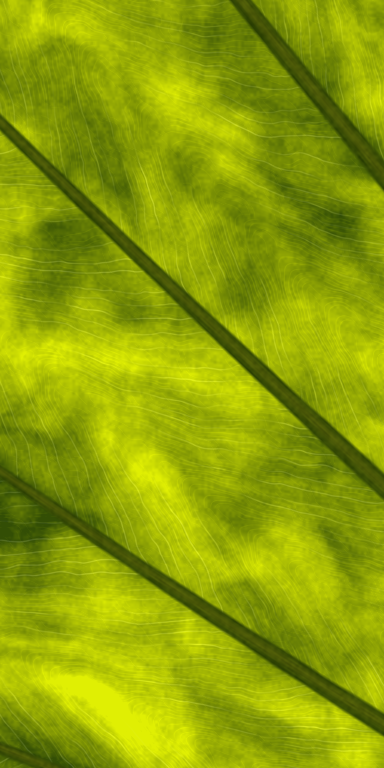
Write a WebGL 2 fragment shader that draws this texture.

```glsl
#version 300 es
precision highp float;
// A backlit green leaf: dark diagonal ribs, thin pale side veins and blotchy light.
// The ribs are level lines of a smooth field k(x, y); veins and streaks
// follow curved coordinates between them, over layered value noise.
uniform vec2 u_resolution;
out vec4 fragColor;

#define RIB_WIDTH 0.015     // half width at the left edge
#define RIB_GROWTH 0.010    // added half width at the right edge
#define VEIN_DENSITY 17.0   // side veins per unit of rib length
#define VEIN_WIDTH 0.0012
#define VEIN_GAIN 0.12
#define VEIN_BEND 0.34      // how far veins sweep along the ribs
#define SWEEP_CENTRE 0.42   // where veins run parallel to the ribs
#define BASE_TONE 0.572
#define BLOTCH_GAIN 0.80
#define STREAK_GAIN 0.28
#define PATCH_GAIN 0.36
#define GRAIN_GAIN 0.10

float hash(vec2 p) {
    vec3 q = fract(p.xyx * vec3(0.1031, 0.1030, 0.0973));
    q += dot(q, q.yzx + 33.33);
    return fract((q.x + q.y) * q.z);
}

float noise(vec2 p) {
    vec2 i = floor(p), f = fract(p);
    f = f * f * (3.0 - 2.0 * f);
    return mix(mix(hash(i), hash(i + vec2(1, 0)), f.x),
               mix(hash(i + vec2(0, 1)), hash(i + vec2(1, 1)), f.x), f.y);
}

float fbm(vec2 p) {
    float sum = 0.0, amp = 0.533;
    for (int i = 0; i < 4; i++) {
        sum += amp * noise(p);
        p = mat2(1.6, 1.2, -1.2, 1.6) * p + 7.3;
        amp *= 0.5;
    }
    return sum;
}

// Rib index k, whole on each rib, and signed distance to the nearest rib.
// Rib k is the line y = 0.052 + 0.625 k + 0.095 k^2 - (0.4 + 0.29 k) x.
vec2 ribField(vec2 p) {
    p.y -= 0.03 * p.x * p.x;
    float b = 0.625 - 0.29 * p.x;
    float c = 0.052 - 0.4 * p.x - p.y;
    float root = sqrt(max(b * b - 0.38 * c, 0.01));
    float k = (root - b) / 0.19;
    float slope = length(vec2(0.4 + 0.29 * k, 1.0)) / root;
    return vec2(k, (k - round(k)) / slope);
}

// Lines at unevenly spaced steps of phase: (coverage, groove, line number)
vec3 veinLines(float phase, float density, float width, float px) {
    float id = floor(phase);
    float jitter = 0.5 * (hash(vec2(id, 9.0)) - 0.5);
    float d = abs(fract(phase) - 0.5 - jitter) / density;
    float line = 1.0 - smoothstep(width - 0.5 * px, width + 0.9 * px, d);
    return vec3(line, exp(-pow(d / 0.008, 2.0)), id);
}

void main() {
    vec2 p = gl_FragCoord.xy / u_resolution.x;
    float px = 1.0 / u_resolution.x;
    vec2 rib = ribField(p);
    float k = rib.x, across = fract(k);
    float along = dot(p, vec2(0.72, -0.69));
    float offCentre = across - SWEEP_CENTRE;
    float sweep = along - VEIN_BEND * log(length(vec2(offCentre, 0.12)));

    // Broad light and shade, brighter midway between ribs
    vec2 drift = vec2(noise(p * 5.0), noise(p * 5.0 + 19.0)) - 0.5;
    float blotch = fbm(vec2(along * 3.0, k * 3.4) + drift * 0.9 + 4.0);
    float streak = fbm(vec2(sweep * 7.0, k * 3.5) + drift + 31.0);
    float patches = fbm(p * 6.5 + drift * 1.5 + 63.0);
    float glow = exp(-offCentre * offCentre * 22.0) - 0.36;
    float tone = BASE_TONE + BLOTCH_GAIN * (blotch - 0.5) + STREAK_GAIN * (streak - 0.5)
               + PATCH_GAIN * (patches - 0.5) + 0.16 * glow;

    // Side veins, dissolving where they run alongside each other
    float phase = sweep * VEIN_DENSITY + 1.1 * noise(p * 6.0) + 0.35 * noise(p * 19.0)
                + 0.10 * noise(p * 45.0);
    float density = max(length(vec2(dFdx(phase), dFdy(phase))) / px, 1.0);
    vec3 vein = veinLines(phase, density, VEIN_WIDTH, px);
    float strength = mix(0.4, 1.0, hash(vec2(vein.z + 57.0, floor(k))));
    strength *= smoothstep(0.2, 0.55, noise(p * 13.0 + 80.0)) * 0.7 + 0.3;
    strength *= smoothstep(0.03, 0.17, abs(offCentre));
    if (mod(vein.z, 2.0) > 0.5) strength *= smoothstep(0.10, 0.32, abs(offCentre));

    // Faint veinlets between them, and short links across
    float breaks = smoothstep(0.40, 0.65, noise(p * 17.0 + 40.0));
    float finePhase = phase * 2.7 + 0.9 * noise(p * 28.0);
    vec3 fine = veinLines(finePhase, density * 2.7, 0.0008, px);
    float linkPhase = k * 24.0 + 1.6 * noise(p * 24.0 + 11.0) + hash(vec2(vein.z, 3.0));
    float links = veinLines(linkPhase, 34.0, 0.0008, px).x;
    float veinlets = fine.x * breaks + 0.6 * links * (1.0 - breaks);

    // Fibres and cells
    float fibre = noise(vec2(phase * 5.0, k * 30.0)) - 0.5;
    float cells = noise(p * 125.0) + 0.6 * noise(p * 52.0 + 5.0) - 0.8;
    tone += GRAIN_GAIN * (0.5 * fibre + 0.75 * cells);
    tone += strength * (VEIN_GAIN * vein.x - 0.035 * vein.y) + 0.045 * (veinlets - 0.15);

    // Soft shade beside the ribs
    float ribHalf = RIB_WIDTH + RIB_GROWTH * p.x + 0.003 * (noise(vec2(along * 9.0, 2.0)) - 0.5);
    float ribDist = abs(rib.y);
    tone -= 0.08 * exp(-max(ribDist - ribHalf, 0.0) / 0.025);
    tone = clamp(tone, 0.20, 0.88);
    vec3 colour = vec3(tone, 0.12 + 0.93 * tone, 0.024 - 0.015 * tone);
    colour.b += 0.12 * strength * vein.x;

    // Ribs: dark rims around a slightly paler olive core
    float core = 1.0 - smoothstep(0.0, 0.9, abs(rib.y / ribHalf - 0.1));
    float ribGrain = noise(vec2(along * 22.0, rib.y * 230.0)) + noise(p * 110.0) - 1.0;
    vec3 ribColour = mix(vec3(0.20, 0.28, 0.015), vec3(0.30, 0.35, 0.03), core);
    ribColour += 0.05 * ribGrain * vec3(1.0, 1.0, 0.2);
    float edge = max(px, 0.005);
    float ribMask = 1.0 - smoothstep(ribHalf - edge, ribHalf + edge, ribDist);
    fragColor = vec4(mix(colour, ribColour, ribMask), 1.0);
}
```
